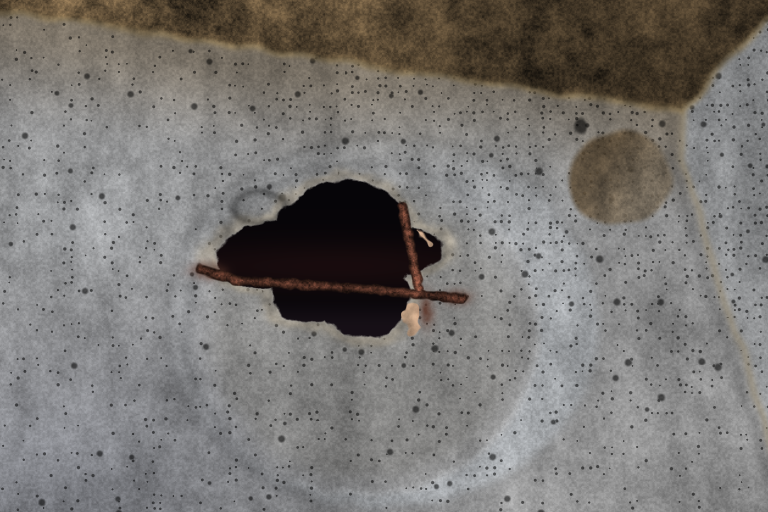
This texture is drawn by a WebGL 2 fragment shader. Its source:

```glsl
#version 300 es
precision highp float;
// Weathered concrete wall with a broken hole, rusty bars, a shallow ring and a dark soffit.
#define GRAIN 0.25
#define STAIN 0.2
#define PORE_DEPTH 0.55
#define RAGGED 0.026
#define BAR_RADIUS 0.0095
#define CONCRETE vec3(0.555)
#define PALE vec3(0.64, 0.655, 0.67)
#define EARTH vec3(0.44, 0.395, 0.33)
#define SOFFIT vec3(0.335, 0.275, 0.195)
#define RUST vec3(0.3, 0.18, 0.14)

uniform vec2 u_resolution;
out vec4 outColor;

float hash(vec2 p) {
  vec3 q = fract(p.xyx * vec3(0.1031, 0.103, 0.0973));
  q += dot(q, q.yzx + 33.33);
  return fract((q.x + q.y) * q.z);
}

float noise(vec2 p) {
  vec2 i = floor(p), f = fract(p);
  f = f * f * (3.0 - 2.0 * f);
  return mix(mix(hash(i), hash(i + vec2(1, 0)), f.x),
             mix(hash(i + vec2(0, 1)), hash(i + vec2(1, 1)), f.x), f.y);
}

// Layered noise centred on zero
float fbm(vec2 p) {
  float sum = -0.48, amp = 0.5;
  for (int i = 0; i < 5; i++) {
    sum += amp * noise(p);
    p = mat2(1.6, 1.2, -1.2, 1.6) * p + 17.3;
    amp *= 0.5;
  }
  return sum;
}

float ellipse(vec2 p, float x, float y, float rx, float ry) {
  return (length((p - vec2(x, y)) / vec2(rx, ry)) - 1.0) * min(rx, ry);
}

float segment(vec2 p, vec2 a, vec2 b) {
  vec2 d = b - a;
  return length(p - a - d * clamp(dot(p - a, d) / dot(d, d), 0.0, 1.0));
}

float glow(vec2 p, float x, float y, float rx, float ry) {
  vec2 q = (p - vec2(x, y)) / vec2(rx, ry);
  return exp(-dot(q, q));
}

float ridge(float d, float width) { return exp(-d * d / (width * width)); }

// One randomly sized pit per cell, present with the given chance
float pores(vec2 p, float chance) {
  vec2 cell = floor(p), c = 0.3 + 0.4 * vec2(hash(cell + 3.1), hash(cell + 8.7));
  float r = 0.1 + 0.17 * hash(cell + 21.0);
  return step(hash(cell + 47.0), chance) * (1.0 - smoothstep(r * 0.5, r + 0.08, length(fract(p) - c)));
}

float holeDistance(vec2 p) {
  float d = ellipse(p, 0.671, 0.523, 0.138, 0.124);
  d = min(d, ellipse(p, 0.523, 0.502, 0.103, 0.066));
  d = min(d, ellipse(p, 0.712, 0.418, 0.086, 0.077));
  d = min(d, ellipse(p, 0.785, 0.512, 0.077, 0.046));
  d = min(d, ellipse(p, 0.603, 0.43, 0.076, 0.055));
  d = max(d, -ellipse(p, 0.515, 0.602, 0.043, 0.034));
  return d + RAGGED * fbm(p * 24.0);
}

void main() {
  vec2 p = gl_FragCoord.xy / u_resolution.y;
  float aa = 1.2 / u_resolution.y;
  float grain = 0.6 * noise(p * 210.0) + 0.4 * noise(p * 420.0) - 0.5;
  float blotch = fbm(p * 6.0), mottle = fbm(p * 34.0);
  float streak = fbm(p * vec2(22, 5) + 9.0);
  float wobble = 0.012 * (noise(p * 22.0) - 0.5);
  vec2 q = p + wobble;

  // Planes: soffit above, return wall on the right
  float lower = p.y - 0.977 + 0.147 * p.x;
  float soffit = min(lower, 0.67 * (p.y - 0.782 - 1.11 * (p.x - 1.333))) + wobble;
  float corner = p.x - 1.333 - 0.31 * max(0.69 - p.y, 0.0) + wobble;
  float returnWall = smoothstep(-0.008, 0.012, corner);

  // Wall tone
  vec3 wall = mix(CONCRETE, EARTH, 0.75 * smoothstep(-0.24, 0.0, lower) * (1.0 - returnWall));
  wall = mix(wall, vec3(0.48, 0.49, 0.52), 0.75 * glow(p, 0.1, 0.0, 0.5, 0.38));
  wall = mix(wall, PALE, 0.45 * glow(p, 0.95, 0.65, 0.25, 0.16) + 0.4 * glow(p, 0.15, 0.58, 0.3, 0.16));
  wall = mix(wall, vec3(0.47), 0.6 * glow(p, 1.24, 0.48, 0.12, 0.14));
  wall = mix(wall, vec3(0.54, 0.55, 0.56), 0.6 * returnWall);

  // Shallow ring, lit at lower right, and inner disc
  float outer = ellipse(q, 0.749, 0.368, 0.428, 0.364);
  float inner = ellipse(q, 0.712, 0.35, 0.335, 0.315);
  float lit = smoothstep(-0.3, 0.8, dot(normalize(p - vec2(0.74, 0.36)), vec2(0.76, -0.65)));
  float band = smoothstep(0.01, -0.02, outer) * smoothstep(-0.01, 0.015, inner);
  wall = mix(wall, PALE, band * (0.15 + 0.65 * lit));
  wall += 0.05 * (ridge(inner, 0.008) * lit - ridge(outer, 0.012) * (1.0 - lit * 0.5));
  wall -= 0.05 * ridge(inner - 0.015, 0.012) * (1.0 - lit);
  wall = mix(wall, vec3(0.5, 0.495, 0.48), 0.5 * smoothstep(0.0, -0.06, inner));

  // Stains, grain, pits and corner edge
  wall *= 1.0 + STAIN * (1.6 * blotch + 1.5 * streak + 1.1 * mottle) + GRAIN * grain;
  float chance = 0.15 + 0.25 * smoothstep(0.3, 0.9, p.x) * smoothstep(0.1, 0.6, p.y);
  wall *= 1.0 - PORE_DEPTH * max(pores(p * 75.0, chance), pores(p * 34.0 + 4.7, chance * 0.25));
  wall = mix(wall, vec3(0.6, 0.55, 0.45), 0.5 * ridge(corner, 0.009));
  wall *= 1.0 - 0.15 * ridge(corner + 0.022, 0.016);

  // Round dent with a small knock beside it
  float slope = smoothstep(-0.08, 0.09, p.x - 0.82 - 0.6 * p.y);
  vec3 dent = mix(SOFFIT, EARTH, slope) * (1.0 + 0.7 * mottle + 0.3 * grain);
  wall = mix(wall, dent, 0.85 * smoothstep(0.008, -0.008, ellipse(q, 1.212, 0.652, 0.099, 0.091)));
  wall *= 1.0 - 0.6 * smoothstep(0.004, -0.004, ellipse(q, 1.131, 0.75, 0.012, 0.016));

  // Soffit and its worn edge
  vec3 roof = SOFFIT * mix(1.12, 0.8, smoothstep(0.2, 1.35, p.x));
  roof *= 1.0 + 0.8 * blotch + 0.6 * streak + 0.9 * mottle + 0.6 * grain;
  vec3 color = mix(wall, roof, smoothstep(-0.006, 0.008, soffit));
  color = mix(color, vec3(0.52, 0.45, 0.32) * (1.0 + mottle), 0.55 * ridge(soffit, 0.008));

  // Chipped rim, then the void
  float hole = holeDistance(p);
  color = mix(color, vec3(0.6, 0.56, 0.49) * (1.0 + 1.2 * mottle), 0.55 * ridge(hole - 0.008, 0.011));
  color *= 1.0 - 0.3 * ridge(ellipse(q, 0.51, 0.598, 0.05, 0.03), 0.007);
  vec3 dark = mix(vec3(0.025, 0.018, 0.03), vec3(0.095, 0.045, 0.052), glow(p, 0.65, 0.48, 0.4, 0.05));
  dark = mix(dark, vec3(0.085, 0.06, 0.085), smoothstep(0.43, 0.36, p.y));
  color = mix(color, dark, smoothstep(aa, -aa, hole));

  // Bright flakes and rust stains
  float flake = min(ellipse(q, 0.801, 0.376, 0.014, 0.032),
                    segment(q, vec2(0.814, 0.549), vec2(0.842, 0.523)) - 0.004);
  flake += 0.018 * (noise(p * 75.0) - 0.5);
  color = mix(color, vec3(0.76, 0.63, 0.52) * (1.0 + mottle), smoothstep(aa, -aa, flake));
  float stain = glow(p, 0.834, 0.395, 0.014, 0.032) + glow(p, 0.895, 0.419, 0.025, 0.014)
              + glow(p, 0.405, 0.47, 0.03, 0.016);
  color = mix(color, RUST * 1.2, clamp(stain * (0.75 + 1.5 * mottle), 0.0, 0.9));

  // Rusted bars
  vec2 joint = vec2(0.803, 0.513), bend = vec2(0.46, 0.453), sag = vec2(0.72, 0.435);
  float upright = min(segment(p, vec2(0.786, 0.597), joint), segment(p, joint, vec2(0.818, 0.436)));
  float level = min(segment(p, vec2(0.39, 0.475), bend), segment(p, bend, sag));
  level = min(level, segment(p, sag, vec2(0.905, 0.417)));
  float bar = min(upright, level) + 0.005 * (noise(p * 90.0) - 0.5);
  vec3 metal = RUST * (upright < level ? 1.35 : 1.0) * (1.0 + 1.3 * mottle + grain);
  metal *= 1.15 - 0.65 * smoothstep(0.0, BAR_RADIUS, bar);
  color = mix(color, metal, smoothstep(aa, -aa, bar - BAR_RADIUS));
  outColor = vec4(clamp(color, 0.0, 1.0), 1.0);
}
```
